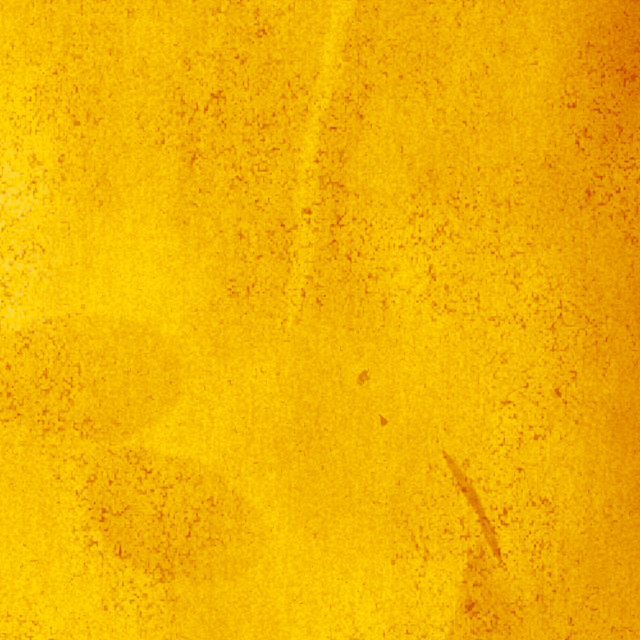
This texture is drawn by a three.js fragment shader. Its source:

```glsl
#define BRIGHT vec3(1.0, 0.83, 0.0)
#define RUST vec3(0.80, 0.38, 0.0)
#define CHALK vec3(0.98, 0.85, 0.28)
#define BASE_TONE 0.115
#define SIDE_SHADE 0.16
#define EDGE_BURN 0.34
#define CLOUD_AMOUNT 0.42
#define GRAIN_AMOUNT 0.27
#define SPECK_AMOUNT 0.42
#define STAIN_AMOUNT 0.13
#define CREASE_LIGHT 0.13

varying vec2 vUv;

float hash(vec2 cell) {
  vec3 q = fract(cell.xyx * 0.1031);
  q += dot(q, q.yzx + 33.33);
  return fract((q.x + q.y) * q.z);
}

float noise(vec2 p) {
  vec2 i = floor(p), f = fract(p);
  f = f * f * (3.0 - 2.0 * f);
  return mix(mix(hash(i), hash(i + vec2(1.0, 0.0)), f.x),
             mix(hash(i + vec2(0.0, 1.0)), hash(i + 1.0), f.x), f.y);
}

float fbm(vec2 p) {
  float sum = 0.0, amp = 0.5;
  for (int i = 0; i < 5; i++) {
    sum += amp * noise(p);
    p = mat2(1.6, 1.2, -1.2, 1.6) * p + 17.3;
    amp *= 0.5;
  }
  return sum / 0.97;
}

float below(float edge, float soft, float x) {
  return 1.0 - smoothstep(edge - soft, edge + soft, x);
}

// Tilted ellipse, 1 inside and 0 outside
float blob(vec2 p, vec2 center, vec2 radius, float tilt, float soft) {
  float c = cos(tilt), s = sin(tilt);
  vec2 q = mat2(c, -s, s, c) * (p - center);
  return below(1.0, soft, length(q / radius));
}

// Soft line from a to b, widest in the middle
float lens(vec2 p, vec2 a, vec2 b, float width) {
  vec2 ab = b - a;
  float h = clamp(dot(p - a, ab) / dot(ab, ab), 0.0, 1.0);
  float w = width * (0.2 + 0.8 * sin(3.14159 * h));
  return 1.0 - smoothstep(0.35, 1.0, length(p - a - ab * h) / w);
}

void main() {
  vec2 p = vUv;
  vec2 wobble = vec2(fbm(p * 8.0 + 3.0), fbm(p * 8.0 + 41.0)) - 0.5;
  vec2 w = p + 0.05 * wobble;

  // Broad shading, burnt right side and upper rim
  float tone = BASE_TONE + SIDE_SHADE * smoothstep(0.1, 0.95, p.x);
  tone += EDGE_BURN * smoothstep(0.82, 1.03, w.x + 0.05 * wobble.y);
  tone += 0.15 * smoothstep(0.72, 1.05, w.y) * (0.4 + 0.6 * p.x);
  tone += CLOUD_AMOUNT * (fbm(p * vec2(6.0, 4.0) + 9.0) - 0.5);

  // Overlapping water stains with a dried rim
  float upperStain = blob(w, vec2(0.13, 0.41), vec2(0.16, 0.10), 0.0, 0.07);
  float lowerStain = blob(w, vec2(0.265, 0.20), vec2(0.155, 0.095), -0.45, 0.08);
  float stains = max(upperStain, lowerStain);
  tone += STAIN_AMOUNT * stains;
  tone += 0.12 * below(0.0025, 0.002, abs(p.y - 0.306 + 0.04 * p.x)) * below(0.12, 0.04, p.x);

  // Pale upright creases, shaded along one side
  float crease = lens(w, vec2(0.54, 1.04), vec2(0.485, 0.75), 0.024)
               + lens(w, vec2(0.485, 0.80), vec2(0.455, 0.50), 0.026)
               + 0.8 * lens(w, vec2(0.35, 1.03), vec2(0.30, 0.72), 0.022);
  float creaseShade = lens(w, vec2(0.57, 1.05), vec2(0.49, 0.58), 0.05)
                    + lens(w, vec2(0.31, 0.85), vec2(0.27, 0.60), 0.03);
  tone += 0.06 * creaseShade - CREASE_LIGHT * min(crease, 1.0);

  // Dark fold with a shaded wedge beneath it
  vec2 f = p + 0.014 * wobble;
  float fold = max(lens(f, vec2(0.695, 0.295), vec2(0.765, 0.175), 0.013),
                   lens(f, vec2(0.745, 0.215), vec2(0.783, 0.12), 0.012));
  float drop = 0.175 - f.y;
  float side = f.x - 0.748;
  float wedge = smoothstep(0.0, 0.008, side + 0.33 * drop)
              * below(0.0, 0.015, side - 0.36 * drop) * smoothstep(0.0, 0.03, drop);
  float rub = 0.6 + 0.8 * fbm(p * 60.0);
  tone += rub * (0.40 * fold + wedge * (0.22 - 1.0 * side));

  // Clustered specks and fine upright fibres
  float patches = fbm(p * 5.0 + 23.0);
  float density = smoothstep(0.36, 0.72, patches + 0.10 * stains + 0.12 * creaseShade
                + 0.16 * blob(w, vec2(0.62, 0.74), vec2(0.25, 0.28), 0.0, 0.6)
                + 0.10 * smoothstep(0.8, 1.0, p.x));
  float speck = 0.6 * noise(p * vec2(250.0, 210.0)) + 0.4 * fbm(p * vec2(75.0, 60.0));
  tone += SPECK_AMOUNT * density * smoothstep(0.50, 0.80, speck);
  tone += 0.30 * smoothstep(0.74, 0.84, speck);
  tone += 0.10 * (noise(p * vec2(210.0, 26.0)) - 0.5);

  // Paper grain
  tone += GRAIN_AMOUNT * (noise(p * 400.0) - 0.5);
  tone += 0.5 * GRAIN_AMOUNT * (noise(p * 190.0 + 70.0) - 0.5);

  // Two rusty spots
  vec2 s = p + 0.012 * (vec2(noise(p * 130.0), noise(p * 130.0 + 50.0)) - 0.5);
  float spots = 0.75 * blob(s, vec2(0.569, 0.414), vec2(0.012, 0.007), 0.9, 0.3)
              + blob(s, vec2(0.600, 0.343), vec2(0.008, 0.006), -0.6, 0.25);
  tone += 0.55 * spots;

  // Chalky wear near the left side
  float wear = below(0.07, 0.07, p.x) * blob(w, vec2(0.02, 0.62), vec2(0.15, 0.14), 0.0, 0.3);
  wear *= smoothstep(0.48, 0.72, 0.6 * noise(p * 200.0 + 11.0) + 0.4 * fbm(p * 30.0));

  vec3 color = mix(BRIGHT, RUST, clamp(tone, 0.0, 1.15));
  gl_FragColor = vec4(mix(color, CHALK, 0.8 * wear), 1.0);
}
```
